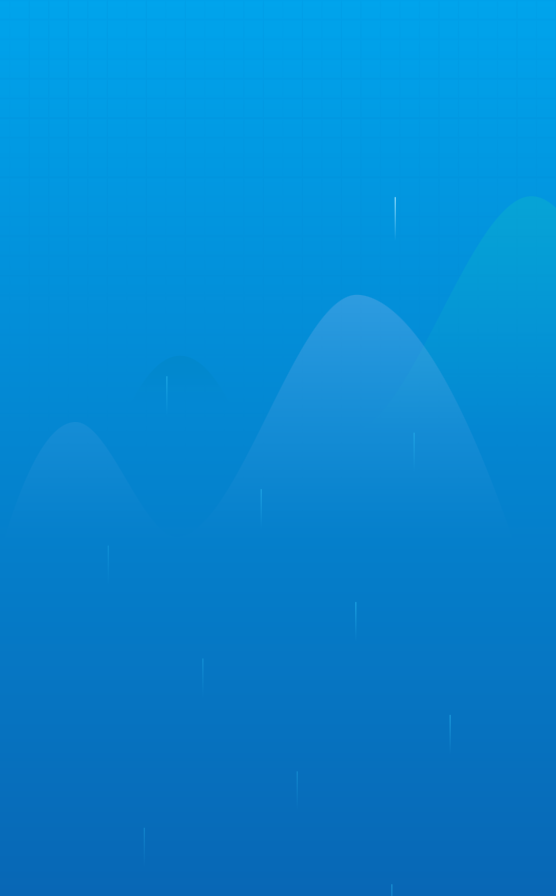
A Shadertoy shader for this background:

```glsl
// Blue vertical gradient with a faint grid and translucent hills that
// fade toward their feet. Hills are height curves; thin falling streaks
// are spread by a golden-ratio sequence.

float hash(float n) {
    return fract(sin(n * 91.7) * 4375.5);
}

// Antialiased coverage of the area where d is positive
float fill(float d) {
    return clamp(0.5 + d / max(fwidth(d), 1e-5), 0.0, 1.0);
}

// Two-peaked ridge: rise, dip, tall summit, long right slope
float frontRidge(float x) {
    if (x < 0.136) return 0.529 - 0.147 * pow((0.136 - x) / 0.136, 2.0);
    if (x < 0.318) return mix(0.529, 0.401, smoothstep(0.136, 0.318, x));
    if (x < 0.642) return mix(0.401, 0.671, smoothstep(0.318, 0.642, x));
    return 0.671 - 0.289 * pow((x - 0.642) / 0.289, 1.85);
}

// Line across a repeating cell, with a strength that varies per line
float gridLine(float t, float cells, float size) {
    float s = t * cells;
    float dist = abs(fract(s) - 0.5) / cells;
    float line = 1.0 - smoothstep(0.0, max(0.0022, 1.3 / size), dist);
    return line * (0.35 + 0.65 * hash(floor(s)));
}

// Thin vertical streak, brightest at its top
float streak(vec2 uv, vec2 top, float len) {
    float halfWidth = max(0.0022, 0.8 / iResolution.x);
    float line = 1.0 - smoothstep(0.3 * halfWidth, halfWidth, abs(uv.x - top.x));
    float down = (top.y - uv.y) / len;
    return line * smoothstep(0.0, 0.04, down) * (1.0 - clamp(down, 0.0, 1.0));
}

void mainImage(out vec4 fragColor, in vec2 fragCoord) {
    vec2 uv = fragCoord / iResolution.xy;

    // Sky gradient
    vec3 color = mix(vec3(0.03, 0.403, 0.71), vec3(0.0, 0.643, 0.925), uv.y);

    // Grid, strongest near the top
    float grid = max(gridLine(uv.x, 28.5, iResolution.x),
                     gridLine(uv.y, 45.5, iResolution.y));
    color = mix(color, vec3(0.0, 0.48, 0.78), 0.12 * grid * smoothstep(0.35, 0.9, uv.y));

    // Small dim mound
    float mound = 0.603 - 0.052 * pow((uv.x - 0.324) / 0.088, 2.0);
    float moundFade = smoothstep(0.54, 0.603, uv.y);
    color = mix(color, vec3(0.0, 0.52, 0.77), 0.5 * moundFade * fill(mound - uv.y));

    // Teal hill at the right
    float teal = mix(0.518, 0.781, 1.0 - smoothstep(0.0, 0.328, abs(uv.x - 0.956)));
    float tealFade = clamp((uv.y - 0.518) / 0.263, 0.0, 1.0);
    color = mix(color, vec3(0.05, 0.72, 0.78), 0.4 * tealFade * fill(teal - uv.y));

    // Pale front ridge
    float ridgeFade = clamp((uv.y - 0.382) / 0.289, 0.0, 1.0);
    float ridge = fill(frontRidge(uv.x) - uv.y);
    color = mix(color, vec3(0.7, 0.75, 0.95), 0.23 * sqrt(ridgeFade) * ridgeFade * ridge
                + 0.02 * ridge * smoothstep(0.0, 0.4, ridgeFade));

    // Scattered dim streaks, then one bright streak
    for (int i = 0; i < 10; i++) {
        float n = float(i);
        vec2 top = vec2(0.12 + 0.72 * fract(0.25 + 0.618 * n), 0.581 - 0.063 * n);
        float glow = streak(uv, top, 0.045);
        color = mix(color, vec3(0.15, 0.7, 0.93), (0.3 + 0.25 * hash(n + 3.0)) * glow);
    }
    color = mix(color, vec3(0.65, 0.9, 1.0), 0.75 * streak(uv, vec2(0.711, 0.781), 0.05));

    fragColor = vec4(color, 1.0);
}
```
